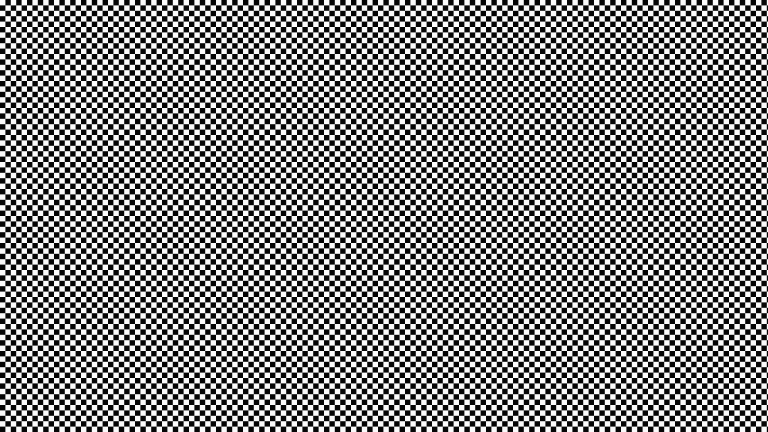
Give the GLSL for this pattern, as a Shadertoy shader.

```glsl
// Fine black and white checkerboard of square cells with box-filtered edges.

const float ROWS = 80.0;              // cells over the canvas height
const vec3 DARK = vec3(0.02);
const vec3 LIGHT = vec3(0.98);

// Integral of a square wave: +1 on even cells, -1 on odd cells
vec2 squareWaveIntegral(vec2 p) {
    return 1.0 - abs(mod(p, 2.0) - 1.0);
}

// Checker coverage averaged over a square footprint: 0 dark, 1 light
float filteredChecker(vec2 p, float footprint) {
    vec2 halfStep = vec2(0.5 * footprint);
    vec2 wave = (squareWaveIntegral(p + halfStep)
               - squareWaveIntegral(p - halfStep)) / footprint;
    return 0.5 - 0.5 * wave.x * wave.y;
}

void mainImage(out vec4 fragColor, in vec2 fragCoord) {
    // Cell units: square cells, counted from the lower left
    float cellsPerPixel = ROWS / iResolution.y;
    vec2 cell = fragCoord * cellsPerPixel;

    float light = filteredChecker(cell, cellsPerPixel);
    fragColor = vec4(mix(DARK, LIGHT, light), 1.0);
}
```
